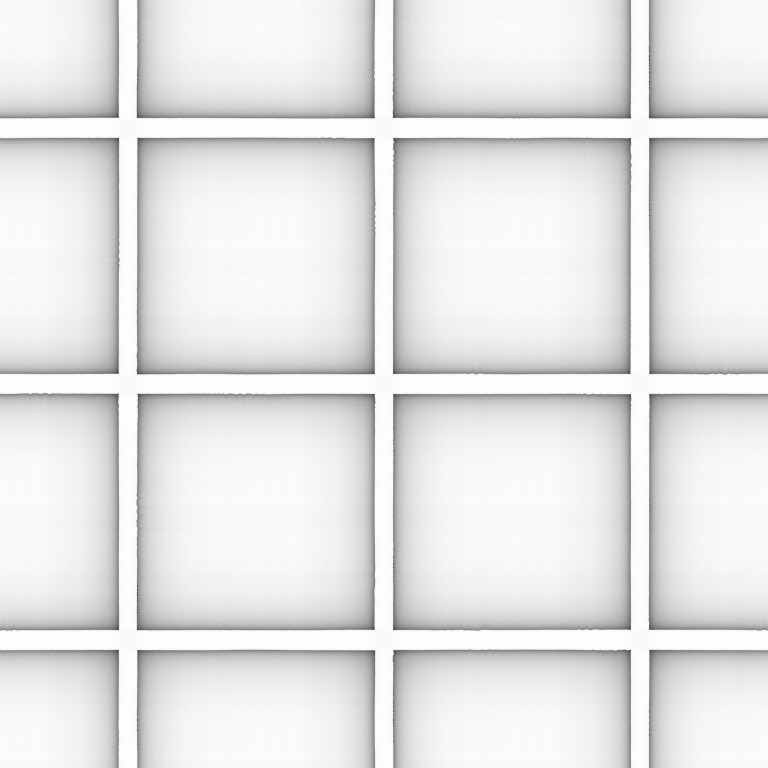
Reproduce this texture map procedurally as a WebGL 2 fragment shader.

```glsl
#version 300 es
precision highp float;
// Square tiles shaded at their rims, divided by pale grout with slightly worn edges.

#define REPEATS 3.0
#define GROUT_HALF vec2(0.036, 0.039)
#define GROUT_COLOR vec3(0.992)
#define TILE_COLOR vec3(0.988)
#define CONTACT_SHADE 0.28
#define CONTACT_REACH 0.014
#define SOFT_SHADE 0.24
#define SOFT_REACH 0.088
#define EDGE_WOBBLE 0.004
#define CHIP_DEPTH 0.008
#define BAND_STRENGTH 0.012

uniform vec2 u_resolution;
out vec4 fragColor;

float hash(vec2 p) {
    return fract(sin(dot(p, vec2(127.1, 311.7))) * 43758.5453);
}

// Smooth noise along a line, with a separate sequence for each seed.
float lineNoise(float x, float seed) {
    float i = floor(x);
    float f = fract(x);
    f = f * f * (3.0 - 2.0 * f);
    return mix(hash(vec2(i, seed)), hash(vec2(i + 1.0, seed)), f);
}

// Uneven edge: a slight tilt, a slow wave and a few chipped stretches.
float edgeOffset(float along, float seed) {
    float tilt = (hash(vec2(seed, 3.7)) - 0.5) * along;
    float wave = lineNoise(along * 5.0 + 20.0, seed) - 0.5;
    float worn = smoothstep(0.7, 0.95, lineNoise(along * 7.0 + 40.0, seed + 0.3));
    float chip = lineNoise(along * 110.0 + 80.0, seed + 0.6) - 0.5;
    return EDGE_WOBBLE * (tilt + 0.6 * wave) + CHIP_DEPTH * chip * (0.1 + 0.5 * worn);
}

// Darkening next to one rim, fading toward the tile centre.
float rimLight(float d) {
    d = max(d, 0.0);
    return 1.0 - CONTACT_SHADE * exp(-d / CONTACT_REACH) - SOFT_SHADE * exp(-d / SOFT_REACH);
}

// Faint stepped bands along one axis.
float bands(float x, float seed) {
    float coarse = hash(vec2(floor(x * 19.0), seed));
    float fine = hash(vec2(floor(x * 43.0), seed + 0.5));
    return 0.6 * coarse + 0.4 * fine - 0.5;
}

void main() {
    vec2 grid = gl_FragCoord.xy / u_resolution * REPEATS;
    float pixel = REPEATS / min(u_resolution.x, u_resolution.y);

    // Tiles are centred on whole grid numbers, grout lies halfway between.
    vec2 cell = floor(grid + 0.5);
    vec2 p = grid - cell;
    vec2 id = mod(cell, REPEATS);
    float seed = 1.0 + id.x * 4.0 + id.y * 17.0;

    // Distances from the left, right, bottom and top rims.
    vec2 halfSize = 0.5 - GROUT_HALF;
    vec4 rim = vec4(halfSize + p, halfSize - p).xzyw;
    rim += vec4(edgeOffset(p.y, seed), edgeOffset(p.y, seed + 1.0),
                edgeOffset(p.x, seed + 2.0), edgeOffset(p.x, seed + 3.0));
    float inside = min(min(rim.x, rim.y), min(rim.z, rim.w));

    // Tile face with rim shading and faint crossed bands.
    float light = rimLight(rim.x) * rimLight(rim.y) * rimLight(rim.z) * rimLight(rim.w);
    light += BAND_STRENGTH * (bands(p.x + 0.5, 2.0) + bands(p.y + 0.5, 8.0));
    float grain = hash(floor(p * 256.0) + seed * 7.0);
    light += 0.006 * (grain - 0.5);
    vec3 tile = TILE_COLOR * light;

    // Dark specks along the worn part of the left rim.
    float wear = smoothstep(0.55, 0.85, lineNoise(p.y * 6.0 + 30.0, seed + 0.8));
    float speck = step(0.72, grain) * wear * (1.0 - smoothstep(0.002, 0.007, abs(rim.x)));
    tile *= 1.0 - 0.4 * speck;

    // Grout, a little grayer at its borders and crossings.
    float border = exp(-max(-inside, 0.0) / 0.005);
    vec2 inGrout = smoothstep(halfSize - 0.01, halfSize + 0.01, abs(p));
    float crossing = inGrout.x * inGrout.y;
    vec3 grout = GROUT_COLOR - 0.04 * border - 0.012 * crossing + 0.005 * (grain - 0.5);

    float coverage = smoothstep(-0.75 * pixel, 0.75 * pixel, inside);
    fragColor = vec4(clamp(mix(grout, tile, coverage), 0.0, 1.0), 1.0);
}
```
